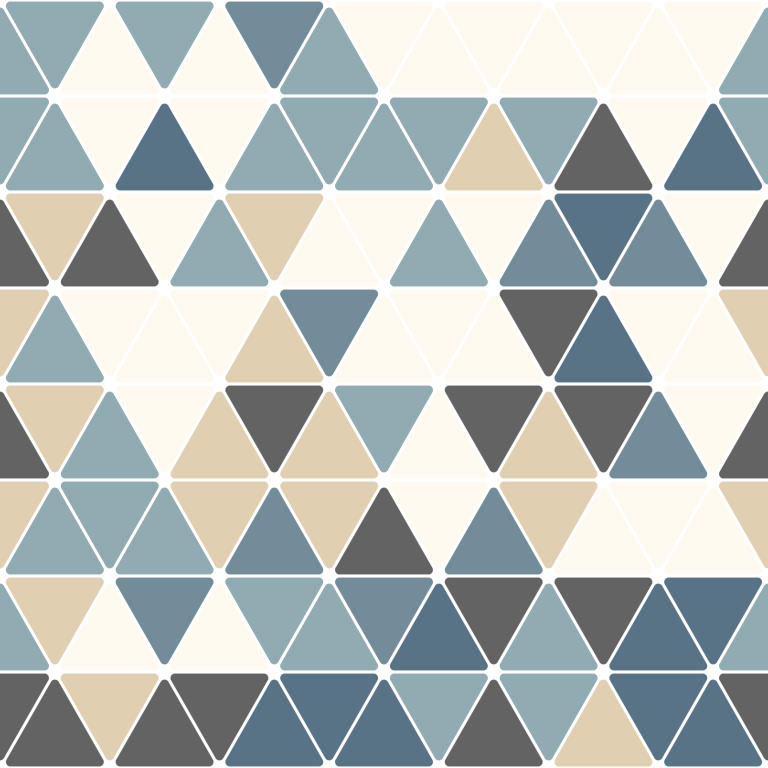
This pattern is drawn by a WebGL 2 fragment shader. Its source:

```glsl
#version 300 es
precision highp float;
// Rows of rounded triangles in muted blues, grey, beige and cream, parted by thin white gaps.

uniform vec2 u_resolution;
out vec4 fragColor;

// Signed distance to an equilateral triangle pointing up, centred on its centroid.
float triangleDistance(vec2 p, float halfSide) {
    const float k = 1.7320508;
    p.x = abs(p.x) - halfSide;
    p.y += halfSide / k;
    if (p.x + k * p.y > 0.0) p = vec2(p.x - k * p.y, -k * p.x - p.y) * 0.5;
    p.x -= clamp(p.x, -2.0 * halfSide, 0.0);
    return -length(p) * sign(p.y);
}

// Shuffles 1..112: a fifth power is a permutation modulo the prime 113.
int shuffle(int n) {
    int square = n * n % 113;
    return square * square % 113 * n % 113 * 40 % 113;
}

// Shares out the palette among the 112 tiles.
vec3 tileColour(int n) {
    int rank = shuffle(n);
    if (rank <= 34) return vec3(1.00, 0.98, 0.94); // cream
    if (rank <= 59) return vec3(0.57, 0.67, 0.70); // pale teal
    if (rank <= 68) return vec3(0.45, 0.55, 0.60); // slate
    if (rank <= 80) return vec3(0.34, 0.45, 0.52); // deep blue
    if (rank <= 96) return vec3(0.39, 0.39, 0.39); // charcoal
    return vec3(0.88, 0.81, 0.69);                 // beige
}

void main() {
    vec2 uv = gl_FragCoord.xy / u_resolution.y;

    // Eight rows; triangle centres lie every half of a seventh across.
    vec2 grid = uv * vec2(14.0, 8.0);
    int row = 7 - int(floor(grid.y));
    int column = int(floor(grid.x));
    float height = fract(grid.y);

    // Choose the triangle on this side of the slanted edge.
    bool leftIsUp = ((column + row) & 1) == 0;
    float edge = leftIsUp ? 1.0 - height : height;
    if (fract(grid.x) > edge) column++;
    bool pointsUp = ((column + row) & 1) == 0;

    // Local position, with downward triangles flipped upright.
    float rise = pointsUp ? height : 1.0 - height;
    vec2 local = vec2((grid.x - float(column)) / 14.0, (rise - 1.0 / 3.0) * 0.8660254 / 7.0);

    // Inset for the gap, then round the corners.
    float gap = 0.002;
    float radius = 0.0058;
    float dist = triangleDistance(local, 0.5 / 7.0 - (gap + radius) * 1.7320508) - radius;

    float pixel = 1.0 / u_resolution.y;
    float coverage = 1.0 - smoothstep(-0.7 * pixel, 0.7 * pixel, dist);
    vec3 colour = tileColour(row * 14 + column % 14 + 1);
    fragColor = vec4(mix(vec3(1.0), colour, coverage), 1.0);
}
```
